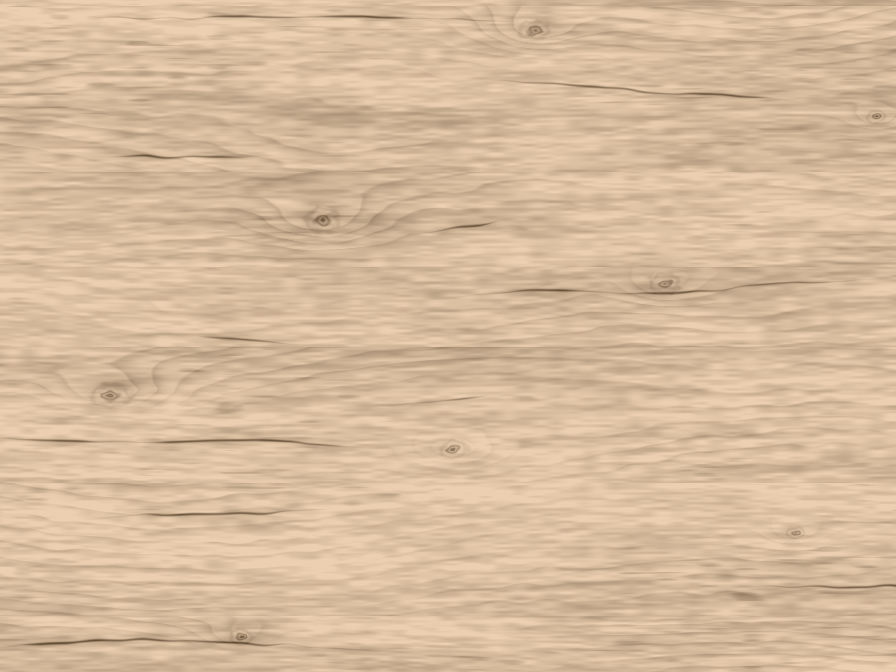
This texture is drawn by a WebGL 1 fragment shader. Its source:

```glsl
precision highp float;
// Pale oak boards with horizontal grain, growth rings, small knots and dark cracks.

uniform vec2 u_resolution;

#define BOARDS 6.0
#define RING_DENSITY 42.0
#define RING_BEND 5.5
#define RING_DEPTH 0.36
#define FIBRE_DEPTH 0.29
#define BROAD_DEPTH 0.26
#define CRACKS 11
#define CRACK_WIDTH 0.0017
#define KNOTS 8
#define BASE_TONE 0.925
#define DARK_WOOD vec3(0.52, 0.43, 0.33)
#define PALE_WOOD vec3(0.89, 0.78, 0.66)

float hash(vec2 p) {
  vec3 q = fract(p.xyx * 0.1031);
  q += dot(q, q.yzx + 33.33);
  return fract((q.x + q.y) * q.z);
}

float noise(vec2 p) {
  vec2 cell = floor(p), f = fract(p);
  f = f * f * (3.0 - 2.0 * f);
  float low = mix(hash(cell), hash(cell + vec2(1.0, 0.0)), f.x);
  float high = mix(hash(cell + vec2(0.0, 1.0)), hash(cell + 1.0), f.x);
  return mix(low, high, f.y);
}

// x: darkness of the knot cores, y: push on the rings around them
vec2 knots(vec2 p, float aspect) {
  vec2 result = vec2(0.0);
  for (int i = 0; i < KNOTS; i++) {
    float id = float(i);
    float size = hash(vec2(id, 7.3));
    float radius = mix(0.005, 0.013, size * size);
    vec2 centre = vec2(aspect * fract(id * 0.618 + 0.27),
                       (id + 0.2 + 0.6 * hash(vec2(id, 3.1))) / float(KNOTS));
    vec2 d = p - centre;
    vec2 around = d / (radius * vec2(8.0, 3.6));
    float swell = exp(-dot(around, around));
    float ragged = 0.7 * (noise(p * vec2(110.0, 170.0)) - 0.5);
    float dist = length(d * vec2(0.65, 1.0)) / radius + ragged;
    float core = 1.0 - smoothstep(0.35, 1.1, dist);
    float rim = exp(-pow((dist - 1.6) / 0.3, 2.0));
    float heart = 0.65 + 0.35 * cos(dist * 9.0);
    result.x += core * heart * 0.85 + 0.16 * rim + 0.1 * swell;
    result.y += swell * mix(1.5, 3.5, size);
  }
  return result;
}

// Long tapering splits that wander along the grain
float cracks(vec2 p, float aspect) {
  float dark = 0.0;
  for (int i = 0; i < CRACKS; i++) {
    float id = float(i);
    float size = hash(vec2(id, 21.7));
    float halfLength = mix(0.07, 0.42, size * size);
    float x = p.x - aspect * fract(id * 0.618 + 0.4 * hash(vec2(id, 5.9)));
    float y = (id + 0.2 + 0.6 * hash(vec2(id, 11.3))) / float(CRACKS);
    y += 0.03 * (hash(vec2(id, 15.1)) - 0.5) * x / halfLength;
    y += 0.016 * (noise(vec2(p.x * 5.0, id * 9.0)) - 0.5);
    y += 0.004 * (noise(vec2(p.x * 28.0, id * 13.0)) - 0.5);
    float taper = 1.0 - smoothstep(0.35, 1.0, abs(x) / halfLength);
    float patchy = smoothstep(0.15, 0.7, noise(vec2(p.x * 11.0, id * 17.0)));
    float opening = taper * mix(0.25, 1.0, patchy);
    float width = max(CRACK_WIDTH * (0.5 + 0.6 * opening), 0.55 / u_resolution.y);
    float d = abs(p.y - y);
    dark += opening * (0.95 * exp(-d * d / (width * width)) + 0.1 * exp(-d / 0.006));
  }
  return dark;
}

void main() {
  vec2 p = gl_FragCoord.xy / u_resolution.y;
  float aspect = u_resolution.x / u_resolution.y;

  // Boards of uneven height, each with its own stretch of grain
  float boardY = p.y * BOARDS + 0.25 * sin(p.y * 11.0) + 0.3;
  float board = floor(boardY);
  float seamDistance = abs(fract(boardY + 0.5) - 0.5) / BOARDS;
  vec2 g = p + vec2(board * 17.3 + 3.0, 0.0);
  g.y += 0.02 * noise(g * vec2(1.5, 6.0));

  // Growth rings: a slow rise, then a sharp edge
  vec2 knot = knots(p, aspect);
  float rings = g.y * RING_DENSITY + RING_BEND * noise(g * vec2(1.7, 6.5));
  rings += 0.9 * noise(g * vec2(6.0, 19.0)) + 0.3 * noise(g * vec2(26.0, 80.0)) + knot.y;
  float phase = fract(rings);
  float lateWood = phase * phase * phase * (1.0 - smoothstep(0.86, 1.0, phase));
  float ringMask = mix(0.2, 1.0, smoothstep(0.25, 0.7, noise(g * vec2(2.2, 8.0) + 40.0)));

  // Fibres, broad bands and short dark pores
  float fibre = noise(g * vec2(13.0, 150.0)) + noise(g * vec2(42.0, 270.0) + 9.0) - 1.0;
  float broad = noise(g * vec2(1.2, 10.0) + 70.0) - 0.5;
  float band = noise(g * vec2(3.0, 38.0) + 25.0) - 0.5;
  float pores = smoothstep(0.74, 0.95, noise(g * vec2(17.0, 210.0) + 55.0));
  pores *= smoothstep(0.35, 0.75, noise(g * vec2(3.0, 15.0) + 12.0));

  float tone = BASE_TONE + FIBRE_DEPTH * fibre + BROAD_DEPTH * broad + 0.16 * band;
  tone += 0.06 * (hash(vec2(board, 4.7)) - 0.5);
  tone -= RING_DEPTH * ringMask * lateWood + 0.24 * pores;
  tone -= 0.09 * exp(-seamDistance / 0.002);
  tone -= knot.x + cracks(p, aspect);

  gl_FragColor = vec4(mix(DARK_WOOD, PALE_WOOD, clamp(tone, -0.4, 1.09)), 1.0);
}
```
